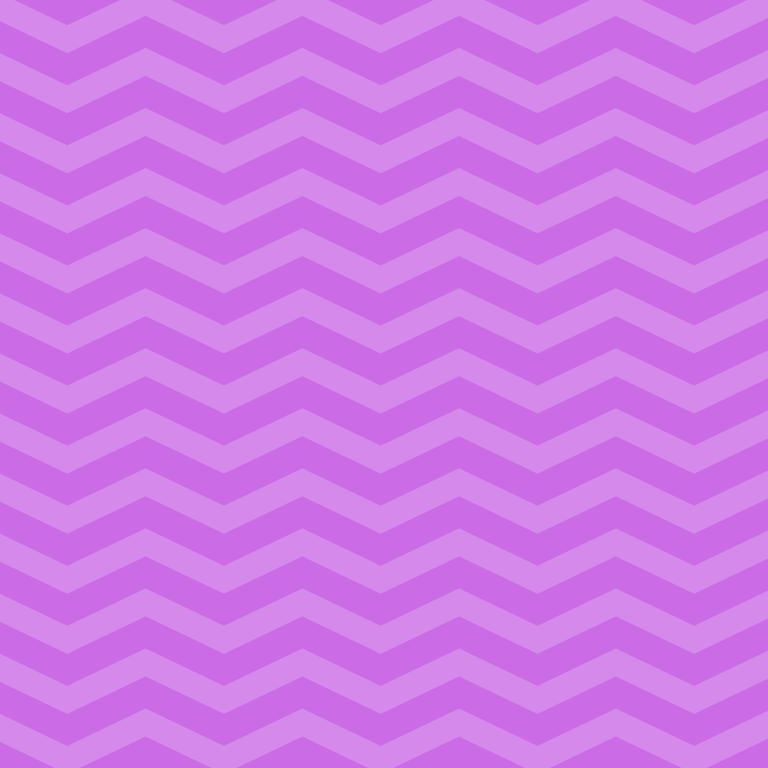
A Shadertoy shader for this pattern:

```glsl
// Horizontal chevron stripes in light orchid on a deeper orchid ground.

// Triangle wave: 1 at whole numbers, 0 halfway between them.
float triangleWave(float x) {
    return abs(2.0 * fract(x) - 1.0);
}

// Signed distance to the nearest zigzag band, negative inside.
float chevronDistance(vec2 p) {
    vec2 period = vec2(0.2041, 0.0782);
    float drop = 0.0487;
    float centre = 0.6066 - drop * triangleWave((p.x - 0.4957) / period.x);

    // Vertical offset from the closest band centre
    float offset = abs(fract((p.y - centre) / period.y + 0.5) - 0.5) * period.y;

    // Scale by the slope to get distance across the band
    float slope = 2.0 * drop / period.x;
    return (offset - 0.0182) * inversesqrt(1.0 + slope * slope);
}

void mainImage(out vec4 fragColor, in vec2 fragCoord) {
    vec2 p = fragCoord / iResolution.y;
    float pixel = 1.0 / iResolution.y;

    float band = clamp(0.5 - chevronDistance(p) / pixel, 0.0, 1.0);
    vec3 ground = vec3(0.796, 0.42, 0.902);
    vec3 stripe = vec3(0.837, 0.541, 0.922);
    fragColor = vec4(mix(ground, stripe, band), 1.0);
}
```
